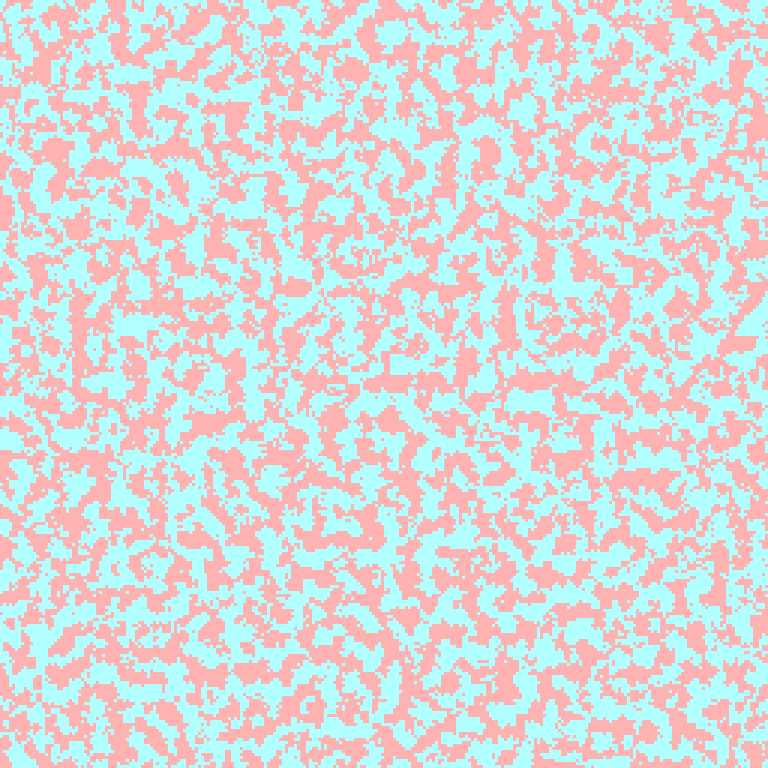
Write a three.js fragment shader that draws this texture.

```glsl
// Two-tone mottled camouflage: fractal gradient noise is sampled once per
// square cell of a fine grid and cut at a threshold into pink and cyan.
// Cell borders are crisp, with a narrow filter that smooths partial pixels.

varying vec2 vUv;

const vec3 CYAN = vec3(0.70, 1.0, 1.0);
const vec3 PINK = vec3(1.0, 0.70, 0.70);

const float CELLS = 256.0;          // grid cells across the canvas
const float BLOB_FREQUENCY = 0.155; // noise lattice steps per cell
const float ROUGHNESS = 0.58;       // amplitude ratio between octaves
const float THRESHOLD = -0.008;     // slightly more cyan than pink
const float EDGE_WIDTH = 0.4;       // border softness in screen pixels
const int OCTAVES = 4;

// Doubles the frequency and turns the lattice, so octaves do not line up
const mat2 OCTAVE_TURN = mat2(1.6, 1.2, -1.2, 1.6);

// Pseudo-random value in 0..1 for a lattice point
float hash(vec2 p) {
  vec3 q = fract(vec3(p.xyx) * vec3(0.1031, 0.1030, 0.0973));
  q += dot(q, q.yzx + 33.33);
  return fract((q.x + q.y) * q.z);
}

// Unit gradient with a random direction
vec2 gradient(vec2 p) {
  float angle = 6.28319 * hash(p);
  return vec2(cos(angle), sin(angle));
}

// Gradient noise with quintic interpolation, centred on zero
float gradientNoise(vec2 p) {
  vec2 i = floor(p);
  vec2 f = p - i;
  vec2 u = f * f * f * (f * (f * 6.0 - 15.0) + 10.0);
  vec2 e = vec2(1.0, 0.0);
  float a = dot(gradient(i), f);
  float b = dot(gradient(i + e.xy), f - e.xy);
  float c = dot(gradient(i + e.yx), f - e.yx);
  float d = dot(gradient(i + e.xx), f - e.xx);
  return mix(mix(a, b, u.x), mix(c, d, u.x), u.y);
}

// Sum of octaves, each finer and weaker than the one before
float fractalNoise(vec2 p, float gain) {
  float sum = 0.0;
  float amplitude = 1.0;
  for (int k = 0; k < OCTAVES; k++) {
    sum += amplitude * gradientNoise(p);
    p = OCTAVE_TURN * p + vec2(37.3, 71.7);
    amplitude *= gain;
  }
  return sum;
}

// 1 for a cyan cell, 0 for a pink one
float cellTone(vec2 cellCentre) {
  vec2 p = cellCentre * BLOB_FREQUENCY + vec2(13.37, 29.61);
  return step(THRESHOLD, fractalNoise(p, ROUGHNESS));
}

// Blend the four cells around the nearest grid corner across a given width
float filteredTone(vec2 p, vec2 width) {
  vec2 corner = floor(p + 0.5);
  vec2 cover = clamp((p - corner) / width + 0.5, 0.0, 1.0);
  vec2 h = vec2(0.5, -0.5);
  float lower = mix(cellTone(corner + h.yy), cellTone(corner + h.xy), cover.x);
  float upper = mix(cellTone(corner + h.yx), cellTone(corner + h.xx), cover.x);
  return mix(lower, upper, cover.y);
}

void main() {
  vec2 p = vUv * CELLS;
  float tone = filteredTone(p, fwidth(p) * EDGE_WIDTH);
  gl_FragColor = vec4(mix(PINK, CYAN, tone), 1.0);
}
```
